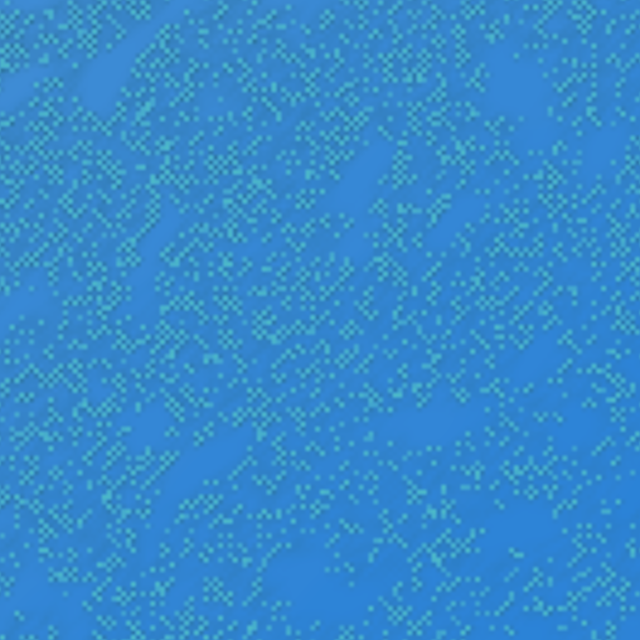
This texture is drawn by a Shadertoy shader. Its source:

```glsl
// Blue gradient with diagonal strings of dithered teal dots and dark gaps.
#define CELLS 132.0            // dither cells across the canvas
#define DENSITY 0.39           // mean chance of a dot on its sublattice
#define STRINGINESS 0.75       // how strongly dots line up on diagonals
#define VEIL 0.55              // dimming of unlit cells among dots
#define BANDS 9.0              // tone steps of the background
#define PALE_BLUE vec3(0.245, 0.548, 0.835)
#define DEEP_BLUE vec3(0.170, 0.512, 0.845)
#define DOT_TEAL vec3(0.300, 0.730, 0.785)
#define GAP_TEAL vec3(0.160, 0.440, 0.590)

float hash(vec2 p) {
    uvec2 q = uvec2(ivec2(p)) * uvec2(1597334673u, 3812015801u);
    uint n = (q.x ^ q.y) * 1597334673u;
    n = (n ^ (n >> 15)) * 2246822519u;
    n ^= n >> 13;
    return float(n >> 8) / 16777216.0;
}

vec2 gradientAt(vec2 p) {
    float angle = 6.28318 * hash(p);
    return vec2(cos(angle), sin(angle));
}

float gradientNoise(vec2 p) {
    vec2 i = floor(p), f = p - i;
    vec2 u = f * f * f * (f * (f * 6.0 - 15.0) + 10.0);
    vec2 e = vec2(1.0, 0.0);
    float a = dot(gradientAt(i), f);
    float b = dot(gradientAt(i + e.xy), f - e.xy);
    float c = dot(gradientAt(i + e.yx), f - e.yx);
    float d = dot(gradientAt(i + e.xx), f - e.xx);
    return mix(mix(a, b, u.x), mix(c, d, u.x), u.y);
}

// 0 at the upper left, 1 at the lower right
float slope(vec2 uv) {
    return clamp(0.5 * uv.x + 0.65 * (1.0 - uv.y), 0.0, 1.0);
}

// Chance of a dot: diagonal strings, thinned out in a few flat patches
float dotChance(vec2 cell) {
    vec2 diagonal = vec2(cell.x + cell.y, cell.x - cell.y);
    float patches = gradientNoise(diagonal / CELLS * vec2(4.5, 9.0) + 7.0);
    float strings = gradientNoise(diagonal * vec2(0.13, 0.44) + 53.3);
    float chance = DENSITY + 0.2 * (0.5 - slope(cell / CELLS)) + STRINGINESS * strings;
    return clamp(chance, 0.0, 1.0) * smoothstep(-0.42, -0.12, patches);
}

// Brightness of the dot in one cell, 0 where there is none
float dotAt(vec2 cell) {
    float phase = step(0.1, gradientNoise(cell / CELLS * 16.0 + 31.0));
    if (mod(cell.x + cell.y + phase, 2.0) > 0.5) return 0.0;
    return step(hash(cell + 211.0), dotChance(cell)) * mix(0.55, 1.0, hash(cell + 977.0));
}

// x: dot brightness, y: darkness of a gap, deepest below and right of dots
vec2 cellTone(vec2 cell) {
    float lit = dotAt(cell);
    if (lit > 0.0) return vec2(lit, 0.0);
    float shadow = 0.65 * (dotAt(cell - vec2(1, 0)) + dotAt(cell + vec2(0, 1)))
                 + 0.35 * (dotAt(cell + vec2(1, 0)) + dotAt(cell - vec2(0, 1)));
    float gap = smoothstep(0.0, 1.3, shadow) * mix(0.65, 1.0, hash(cell + 463.0));
    return vec2(0.0, max(gap, VEIL * dotChance(cell)));
}

void mainImage(out vec4 fragColor, in vec2 fragCoord) {
    vec2 uv = fragCoord / iResolution.xy;

    // Background in faint, wavering tone steps
    float tone = slope(uv) + 0.1 * gradientNoise(vec2(uv.x + uv.y, uv.x - uv.y) * vec2(2.5, 5.0));
    float level = tone * BANDS;
    float stepped = floor(level) + smoothstep(0.7, 1.0, fract(level));
    vec3 color = mix(PALE_BLUE, DEEP_BLUE, clamp(stepped / BANDS, 0.0, 1.0));

    // Soft blend of the four nearest cells
    vec2 p = uv * CELLS - 0.5;
    vec2 base = floor(p);
    vec2 f = smoothstep(0.0, 1.0, p - base);
    vec2 low = mix(cellTone(base), cellTone(base + vec2(1, 0)), f.x);
    vec2 high = mix(cellTone(base + vec2(0, 1)), cellTone(base + vec2(1, 1)), f.x);
    vec2 grain = mix(low, high, f.y);

    // Gaps are deeper toward the pale corner
    color = mix(color, GAP_TEAL, grain.y * mix(0.95, 0.6, slope(uv)));
    color = mix(color, DOT_TEAL, grain.x);
    fragColor = vec4(color, 1.0);
}
```
